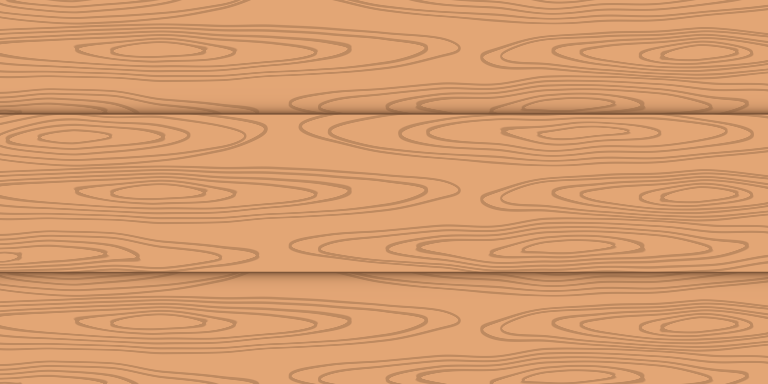
Write a Shadertoy shader that draws this texture.

```glsl
const vec3 WOOD = vec3(0.89, 0.65, 0.46);
const vec3 GRAIN = vec3(0.745, 0.54, 0.375);
const vec3 SEAM = vec3(0.47, 0.32, 0.21);
const float UPPER_SEAM = 0.704;
const float LOWER_SEAM = 0.290;

float hash(vec2 p) {
    return fract(sin(dot(p, vec2(127.1, 311.7))) * 43758.5453);
}

float noise(vec2 p) {
    vec2 cell = floor(p), f = fract(p);
    f = f * f * (3.0 - 2.0 * f);
    float low = mix(hash(cell), hash(cell + vec2(1.0, 0.0)), f.x);
    float high = mix(hash(cell + vec2(0.0, 1.0)), hash(cell + 1.0), f.x);
    return mix(low, high, f.y);
}

// Gentle bends shared by neighbouring grain lines
vec2 bend(vec2 p) {
    float along = noise(p * vec2(5.0, 11.0) + 3.0) - 0.5;
    float across = noise(p * vec2(7.0, 8.0) + 17.0) - 0.5;
    return p + vec2(0.05 * along, 0.02 * across);
}

// Tapered oval outline; extent holds left, right, down, up.
// A low taper gives pointed tips, and swell thickens the stroke there.
float ring(vec2 p, vec4 extent, float taper, float swell, float aa) {
    vec2 radius = vec2(p.x < 0.0 ? extent.x : extent.y,
                       p.y < 0.0 ? extent.z : extent.w);
    vec2 q = abs(p) / radius;
    float field = pow(q.x, taper) + q.y * q.y - 1.0;
    vec2 slope = vec2(taper * pow(q.x, taper - 1.0), 2.0 * q.y) / radius;
    float dist = abs(field) / max(length(slope), 0.001);
    float halfWidth = 0.0026 + swell * pow(min(q.x, 1.0), 6.0);
    return 1.0 - smoothstep(halfWidth - aa, halfWidth + aa, dist);
}

// Nested rings from the inner to the outer extent; tips come in close pairs
float knot(vec2 p, vec2 center, vec4 inner, vec4 outer, int count, float aa) {
    float ink = 0.0;
    float first = float(count % 2);
    float start = 0.3 * first;
    float last = float((count - 1 + count % 2) / 2) + 0.3;
    for (int i = 0; i < count; i++) {
        float index = float(i) + first;
        float paired = floor(index * 0.5) + 0.3 * mod(index, 2.0);
        float tipStep = (paired - start) / (last - start);
        float sideStep = float(i) / float(count - 1);
        vec4 extent = mix(inner, outer, vec4(vec2(tipStep), vec2(sideStep)));

        // Each ring has its own tip height, point and weight
        vec2 q = p - center;
        float side = q.x < 0.0 ? 1.0 : 2.0;
        vec2 seed = center * 9.0 + vec2(float(i), side);
        float reach = min(abs(q.x) / (side < 1.5 ? extent.x : extent.y), 1.2);
        q.y += 0.3 * extent.w * (hash(seed) - 0.5) * reach * reach * reach;
        float taper = mix(1.25, 1.75, hash(seed + 5.0));
        float swell = mix(0.0006, 0.0032, hash(seed + 11.0));
        ink = max(ink, ring(q, extent, taper, swell, aa));
    }
    return ink;
}

// Three rows of knots, two in each row
float grain(vec2 p, float aa) {
    float ink = knot(p, vec2(0.208, 0.648), vec4(0.091, 0.099, 0.016, 0.016),
                     vec4(0.34, 0.487, 0.075, 0.068), 5, aa);
    ink = max(ink, knot(p, vec2(1.497, 0.656), vec4(0.109, 0.135, 0.015, 0.015),
                        vec4(0.708, 0.73, 0.086, 0.078), 6, aa));
    ink = max(ink, knot(p, vec2(0.404, 0.503), vec4(0.122, 0.135, 0.02, 0.018),
                        vec4(0.86, 0.773, 0.08, 0.065), 6, aa));
    ink = max(ink, knot(p, vec2(1.836, 0.49), vec4(0.096, 0.099, 0.018, 0.02),
                        vec4(0.594, 0.39, 0.065, 0.065), 6, aa));
    ink = max(ink, knot(p, vec2(1.49, 0.352), vec4(0.122, 0.125, 0.014, 0.018),
                        vec4(0.719, 0.71, 0.063, 0.075), 6, aa));
    return max(ink, knot(p, vec2(0.0, 0.333), vec4(0.104, 0.04, 0.012, 0.014),
                         vec4(0.42, 0.682, 0.047, 0.062), 5, aa));
}

// Dark joint with a soft shadow on one side (+1 above, -1 below)
float seam(float y, float height, float side, float aa) {
    float d = (y - height) * side;
    float line = 1.0 - smoothstep(0.0025 - aa, 0.0025 + aa, abs(d));
    float shadow = 0.85 * smoothstep(-aa, aa, d) * exp(-max(d, 0.0) / 0.012);
    return max(0.95 * line, shadow);
}

// Vertical slide of the grain on each of the three planks
float plankShift(float y) {
    return y > UPPER_SEAM ? 0.370 : (y < LOWER_SEAM ? -0.339 : 0.0);
}

void mainImage(out vec4 fragColor, in vec2 fragCoord) {
    vec2 p = fragCoord / iResolution.xy * vec2(2.0, 1.0);
    float aa = 0.55 / iResolution.y;

    vec2 local = p - vec2(0.0, plankShift(p.y));
    vec3 color = mix(WOOD, GRAIN, grain(bend(local), aa));

    float joints = max(seam(p.y, UPPER_SEAM, 1.0, aa),
                       seam(p.y, LOWER_SEAM, -1.0, aa));
    fragColor = vec4(mix(color, SEAM, joints), 1.0);
}
```
